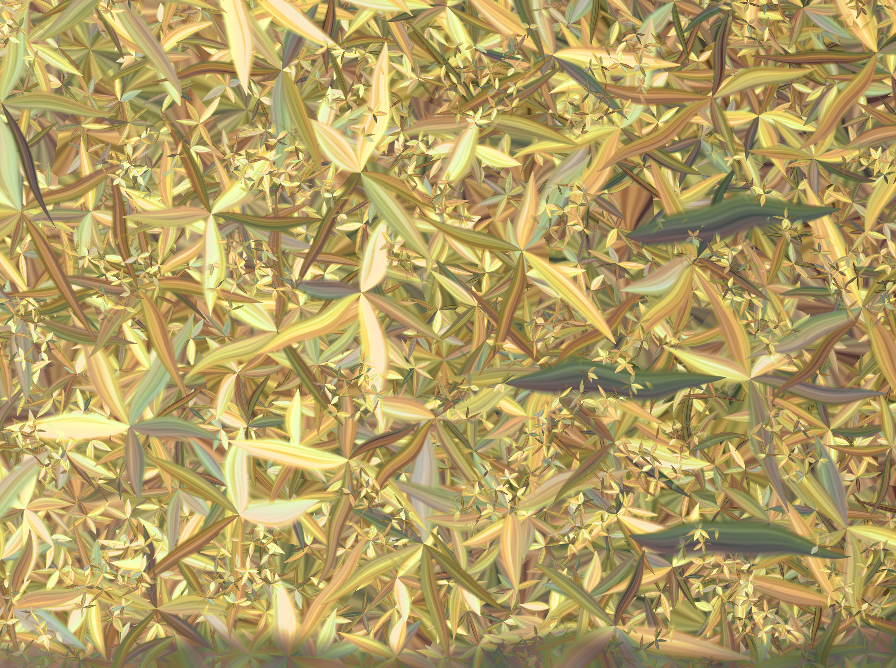
Write a Shadertoy shader that draws this texture.

```glsl
// Crystalline film in polarised light: golden blades radiating from scattered hubs.
// Fans of several sizes are painted over a cellular base into a "film" value
// (x: tone, y: fringe phase, z: coolness), which is coloured at the end.

vec4 hash4(vec2 c) {
    vec4 q = fract(c.xyxy * vec4(.1031, .1030, .0973, .1099));
    q += dot(q, q.wzxy + 33.33);
    return fract((q.xxyz + q.yzzw) * q.zywx);
}

vec2 rotate(vec2 p, float a) {
    float c = cos(a), s = sin(a);
    return vec2(c * p.x + s * p.y, c * p.y - s * p.x);
}

// One pointed blade from the origin along +x, with lengthwise streaks
void paintBlade(inout vec3 film, vec2 q, vec2 size, vec4 rnd) {
    float u = q.x / size.x;
    if (u <= 0.0 || u >= 1.0) return;
    float profile = sin(3.14159 * pow(u, 0.8));
    float v = q.y / (size.y * profile + 1e-4);
    if (abs(v) > 1.0) return;
    float streak = sin(v * 5.0 + rnd.x * 40.0)
                 + 0.7 * sin(v * 12.0 + u * 2.0 + rnd.y * 40.0)
                 + 0.4 * sin(v * 25.0 - u * 3.0 + rnd.w * 40.0);
    float tone = 0.08 + 0.82 * rnd.z + 0.3 * (0.4 - v * v) + 0.1 * profile * streak;
    float cool = 0.8 * smoothstep(0.65, 1.0, rnd.w);
    float cover = 1.0 - smoothstep(0.5, 1.0, abs(v));
    film = mix(film, vec3(tone, rnd.x + 0.35 * v + 0.3 * u, cool), cover);
}

// Grid of jittered hubs, each with a fan of blades; size is in grid cells
void paintFans(inout vec3 film, vec2 p, float scale, int blades, vec2 size,
               float presence, float seed) {
    vec2 g = p * scale, cell = floor(g);
    for (int j = -1; j <= 1; j++)
    for (int i = -1; i <= 1; i++) {
        vec2 id = cell + vec2(i, j);
        vec4 fan = hash4(id + seed);
        vec2 d = g - id - 0.2 - 0.6 * fan.xy;
        if (fan.z > presence || dot(d, d) > 1.4) continue;
        for (int k = 0; k < blades; k++) {
            vec4 rnd = hash4(id * 7.0 + seed + float(k) * vec2(3.7, 11.3));
            float angle = 6.28318 * (fan.w + (float(k) + 0.8 * rnd.x) / float(blades));
            vec2 bladeSize = size * vec2(0.55 + 0.45 * rnd.y, 0.5 + 0.7 * rnd.w);
            paintBlade(film, rotate(d, angle), bladeSize, rnd.yzwx);
        }
    }
}

// Cellular base: every cell is streaked by angle around its hub
vec3 cellularBase(vec2 p) {
    vec2 g = p * 11.0, cell = floor(g), toHub = vec2(0);
    vec4 rnd = vec4(0);
    float nearest = 9.0;
    for (int j = -1; j <= 1; j++)
    for (int i = -1; i <= 1; i++) {
        vec2 id = cell + vec2(i, j);
        vec4 h = hash4(id + 91.0);
        vec2 d = g - id - h.xy;
        if (dot(d, d) < nearest) { nearest = dot(d, d); toHub = d; rnd = h; }
    }
    float a = atan(toHub.y, toHub.x + 1e-5);
    float fine = smoothstep(0.0, 0.4, sqrt(nearest));
    float tone = 0.4 + 0.15 * sin(a * 4.0 + rnd.z * 30.0)
               + fine * (0.13 * sin(a * 9.0 + rnd.w * 30.0) + 0.1 * sin(a * 21.0 + rnd.x * 30.0));
    return vec3(tone, rnd.w + 0.2 * sin(a * 3.0), 0.35 * rnd.z);
}

// Brown through tan and gold to pale yellow
vec3 goldRamp(float t) {
    vec3 c = mix(vec3(.31, .24, .14), vec3(.49, .42, .28), smoothstep(-0.05, 0.14, t));
    c = mix(c, vec3(.58, .46, .26), smoothstep(0.12, 0.28, t));
    c = mix(c, vec3(.71, .60, .35), smoothstep(0.25, 0.47, t));
    c = mix(c, vec3(.87, .73, .44), smoothstep(0.45, 0.71, t));
    c = mix(c, vec3(.95, .87, .46), smoothstep(0.70, 0.86, t));
    return mix(c, vec3(.98, .96, .74), smoothstep(0.84, 1.0, t));
}

void mainImage(out vec4 fragColor, in vec2 fragCoord) {
    vec2 uv = fragCoord / iResolution.xy;
    vec2 p = fragCoord / iResolution.y;

    // Gentle bending of all blades
    vec2 w = p + 0.007 * sin(p.yx * vec2(19.0, 23.0) + vec2(1.0, 4.0))
               + 0.003 * sin(p.yx * vec2(53.0, 47.0) + p * 31.0);

    // Fans from fine to coarse
    vec3 film = cellularBase(w);
    paintFans(film, w, 19.0, 6, vec2(0.95, 0.13), 0.9, 13.0);
    paintFans(film, w + 0.37, 9.0, 6, vec2(1.05, 0.13), 0.85, 37.0);
    paintFans(film, rotate(w, 0.5) + 2.0, 5.2, 5, vec2(1.1, 0.12), 0.8, 59.0);

    // Long slate lenses lying flat on the right
    for (int i = 0; i < 3; i++) {
        float n = float(i);
        vec2 q = rotate(w - vec2(1.0 + 0.09 * cos(n * 3.0), 0.67 - 0.24 * n), 0.12 - 0.1 * n);
        paintBlade(film, q + vec2(0.15, 0.0), vec2(0.33, 0.036), vec4(0.3, 0.1 * n, 0.2, 0.95));
    }

    // Clumps of fine glints
    float clump = sin(w.x * 17.0 + 2.0 * sin(w.y * 9.0)) * sin(w.y * 21.0 + 2.0 * sin(w.x * 11.0));
    vec3 glints = film;
    paintFans(glints, w, 36.0, 5, vec2(0.9, 0.16), 0.75, 71.0);
    film = mix(film, glints, smoothstep(0.1, 0.5, clump));

    // Dim grey strip along the bottom, light falling off to the right
    float strip = 1.0 - smoothstep(0.015, 0.06, p.y + 0.015 * sin(p.x * 13.0));
    film = mix(film, vec3(0.2 + 0.1 * sin(p.x * 40.0), film.y, 0.7), 0.75 * strip);
    float tone = 0.5 + 1.08 * (film.x - 0.5) + 0.16 * (0.55 - uv.x) - 0.06 * uv.x * uv.y;

    // Gold, cool slate and faint interference fringes
    vec3 col = mix(goldRamp(tone), vec3(.44, .46, .39) * (0.6 + 0.9 * tone), film.z);
    col += 0.045 * cos(6.28318 * (film.y + vec3(0.0, 0.33, 0.67)));
    fragColor = vec4(clamp(col, 0.0, 1.0), 1.0);
}
```
